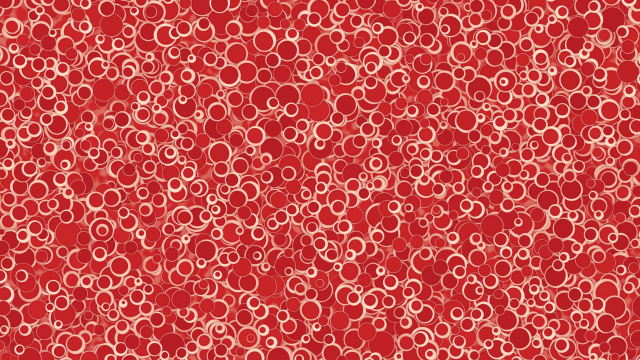
Give the GLSL for this pattern, as a Shadertoy shader.

```glsl
const vec3 WINE    = vec3(0.66, 0.09, 0.13);
const vec3 CRIMSON = vec3(0.71, 0.11, 0.14);
const vec3 SCARLET = vec3(0.80, 0.15, 0.16);
const vec3 SALMON  = vec3(0.88, 0.54, 0.47);
const vec3 CREAM   = vec3(0.99, 0.87, 0.77);
const int LAYERS = 5;

vec3 hash3(vec2 cell, float seed) {
    vec2 key = cell + seed * vec2(17.3, 41.7);
    vec3 q = fract(key.xyx * vec3(0.1031, 0.1030, 0.0973));
    q += dot(q, q.yxz + 33.33);
    return fract((q.xxy + q.yzz) * q.zyx);
}

float gradientDot(vec2 corner, vec2 offset) {
    float angle = 6.2832 * hash3(corner, 9.0).x;
    return dot(vec2(cos(angle), sin(angle)), offset);
}

float gradientNoise(vec2 p) {
    vec2 i = floor(p), f = p - i;
    vec2 u = f * f * f * (f * (f * 6.0 - 15.0) + 10.0);
    vec2 e = vec2(1.0, 0.0);
    float low  = mix(gradientDot(i, f), gradientDot(i + e.xy, f - e.xy), u.x);
    float high = mix(gradientDot(i + e.yx, f - e.yx), gradientDot(i + e.xx, f - e.xx), u.x);
    return mix(low, high, u.y);
}

mat2 rotation(float angle) {
    float c = cos(angle), s = sin(angle);
    return mat2(c, s, -s, c);
}

// Antialiased coverage of a signed distance
float cover(float dist, float blur) {
    return smoothstep(blur, -blur, dist);
}

// One disc: soft shadow, pale rim, then an off-centre red face
vec3 paintDisc(vec3 below, vec2 offset, float radius, float rimWidth,
               float rimTone, vec3 rnd, float blur) {
    float edge = length(offset) - radius;
    float turn = 6.2832 * rnd.z;
    vec2 shift = 0.4 * rimWidth * vec2(cos(turn), sin(turn));
    float face = length(offset - shift) - (radius - rimWidth);

    float shade = 0.3 * exp(-max(edge, 0.0) / 0.0025);
    vec3 color = mix(below, WINE, shade);
    vec3 rim = mix(SALMON, CREAM, clamp(rimTone, 0.0, 1.0));
    vec3 fill = mix(CRIMSON, SCARLET, rnd.y);
    fill = mix(fill, WINE, 0.4 * smoothstep(-0.006, 0.0, face));

    color = mix(color, rim, cover(edge, blur));
    return mix(color, fill, cover(face, blur));
}

// Jittered grid of discs, painted in a fixed cell order
vec3 paintLayer(vec3 color, vec2 p, float cellSize, float density,
                float depth, float seed, float grain, float blur) {
    vec2 grid = rotation(0.4 + 1.3 * seed) * p / cellSize;
    vec2 home = floor(grid);
    for (int y = -1; y <= 1; y++)
    for (int x = -1; x <= 1; x++) {
        vec2 cell = home + vec2(x, y);
        vec3 place = hash3(cell, seed);
        vec3 look = hash3(cell, seed + 20.0);
        if (look.x > density) continue;

        vec2 center = cell + 0.5 + 0.55 * (place.xy - 0.5);
        float radius = cellSize * mix(0.27, 0.53, place.z);
        float ringed = step(0.25, fract(look.x * 37.0));
        float rimWidth = mix(0.0012, mix(0.0038, 0.0068, look.z), ringed);
        rimWidth *= 1.0 + 0.4 * grain;
        float rimTone = mix(0.1, 0.65, depth) + 0.45 * look.y * ringed + 0.4 * grain;
        color = paintDisc(color, (grid - center) * cellSize, radius,
                          rimWidth, rimTone, look.yzx, blur);
    }
    return color;
}

void mainImage(out vec4 fragColor, in vec2 fragCoord) {
    vec2 p = fragCoord / iResolution.y;
    float blur = max(0.75 / iResolution.y, 0.0012);
    float grain = gradientNoise(p * 24.0);

    // Mottled ground showing through the gaps
    float patches = smoothstep(-0.1, 0.35, gradientNoise(p * 40.0 + 7.0));
    vec3 color = mix(SCARLET, SALMON, 0.7 * patches);

    // Larger discs in the middle of the stack, small ones on top
    for (int i = 0; i < LAYERS; i++) {
        float depth = float(i) / float(LAYERS - 1);
        float cellSize = 0.054 + 0.024 * sin(3.1416 * depth) - 0.012 * depth;
        float density = mix(1.0, 0.42, depth * depth);
        color = paintLayer(color, p, cellSize, density, depth, float(i), grain, blur);
    }
    fragColor = vec4(color, 1.0);
}
```
